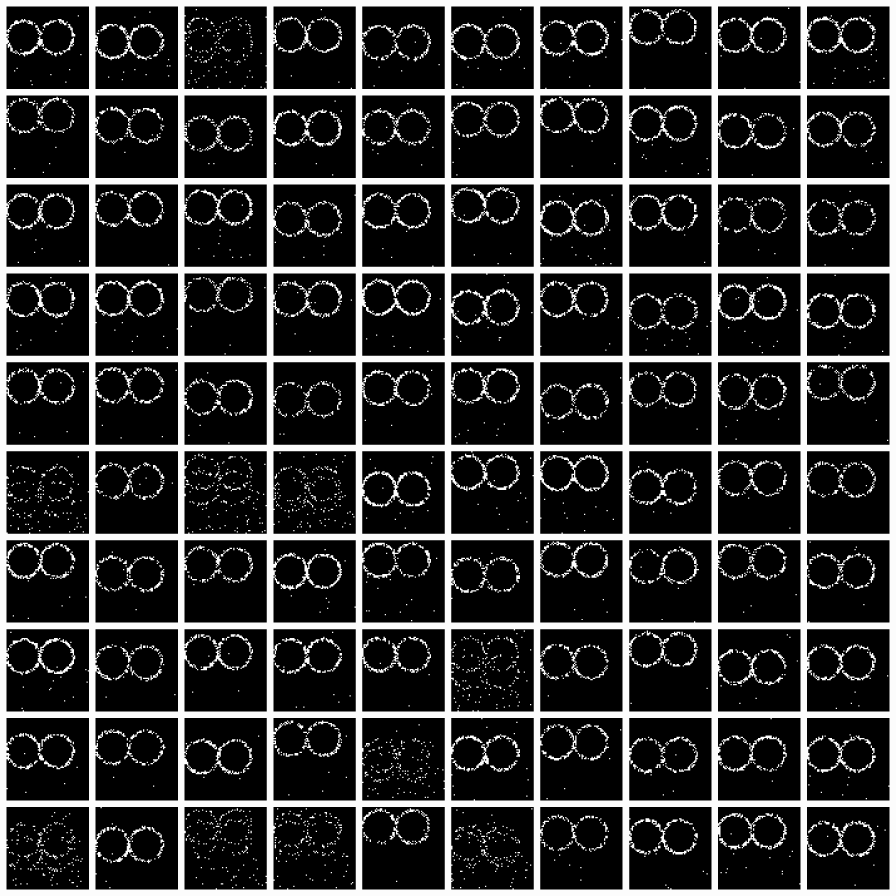
Give the GLSL for this pattern, as a three.js fragment shader.

```glsl
// A 10 by 10 sheet of black tiles on white, each with a pair of touching speckled rings.
// Every tile is a fine grid of cells lit at random, with odds set by distance to the rings.
// Height, density and stray specks vary per tile; supersampling smooths all edges.
#define TILES 10.0
#define GAP 0.0073
#define CELLS 66.0
#define RADIUS 0.2
#define BAND 0.019
#define DENSITY 0.68
#define STRAY 0.0012
#define MESSY_SHARE 0.08
#define PAPER vec3(0.99)
#define SAMPLES 4

varying vec2 vUv;

float hash(vec2 p) {
  vec3 q = fract(vec3(p.xyx) * 0.1031);
  q += dot(q, q.yzx + 33.33);
  return fract((q.x + q.y) * q.z);
}

vec2 gradient(vec2 p) {
  float angle = 6.2832 * hash(p);
  return vec2(cos(angle), sin(angle));
}

float gradientNoise(vec2 p) {
  vec2 i = floor(p), f = p - i;
  vec2 u = f * f * f * (f * (f * 6.0 - 15.0) + 10.0);
  vec2 e = vec2(1.0, 0.0);
  float low = mix(dot(gradient(i), f), dot(gradient(i + e), f - e), u.x);
  float high = mix(dot(gradient(i + e.yx), f - e.yx), dot(gradient(i + 1.0), f - 1.0), u.x);
  return mix(low, high, u.y);
}

// Soft band around two touching circles, centred at the given height
float ringPair(vec2 p, float height) {
  vec2 d = p - vec2(RADIUS + 0.005, height);
  float left = abs(length(d) - RADIUS);
  float right = abs(length(d - vec2(2.03 * RADIUS, 0.0)) - RADIUS);
  float off = min(left, right) / BAND;
  return exp(-off * off * off * off);
}

// Chance that a cell at p is lit in the tile numbered id
float litChance(vec2 p, vec2 id) {
  vec2 seed = id * 7.0 + 11.0;
  float drop = hash(seed);
  float wear = hash(seed + 2.3);
  float messy = step(1.0 - MESSY_SHARE, hash(seed + 4.7));
  float height = mix(0.765, 0.515, pow(drop, 1.3));

  // Rings, thinned in clumps; messy tiles hold a second, offset pair
  float clumps = 1.0 + 0.8 * gradientNoise(p * 17.0 + seed * 5.0);
  float rings = ringPair(p, height) * mix(1.0, 0.42, messy);
  float ghost = ringPair(p, height - mix(0.08, 0.28, wear)) * messy * 0.28;
  float chance = max(rings, ghost) * DENSITY * clumps * mix(0.75, 1.1, wear);

  // Small spur below the point where the rings touch
  vec2 spur = (p - vec2(0.41, height - 0.07)) / vec2(0.025, 0.035);
  chance += 0.3 * wear * (1.0 - messy) * exp(-dot(spur, spur));

  // Stray specks, denser low in the tile
  float lowBias = mix(1.5, 0.4, smoothstep(0.15, 0.75, p.y));
  return chance + STRAY * lowBias * (0.5 + 2.0 * wear * wear + 10.0 * messy);
}

vec3 sheet(vec2 p) {
  float pitch = (1.0 - GAP) / TILES;
  vec2 q = (clamp(p, 0.0, 0.9999) - GAP) / pitch;
  vec2 id = floor(q);
  vec2 local = (q - id) * pitch / (pitch - GAP);
  if (max(local.x, local.y) >= 1.0) return PAPER;

  vec2 cell = floor(local * CELLS);
  float chance = litChance((cell + 0.5) / CELLS, id);
  float lit = step(hash(cell + id * 83.0 + 19.0), chance);
  return PAPER * lit;
}

void main() {
  vec2 pixel = fwidth(vUv);
  vec3 sum = vec3(0.0);
  for (int y = 0; y < SAMPLES; y++) {
    for (int x = 0; x < SAMPLES; x++) {
      vec2 offset = (vec2(float(x), float(y)) + 0.5) / float(SAMPLES) - 0.5;
      sum += sheet(vUv + offset * pixel);
    }
  }
  gl_FragColor = vec4(sum / float(SAMPLES * SAMPLES), 1.0);
}
```
